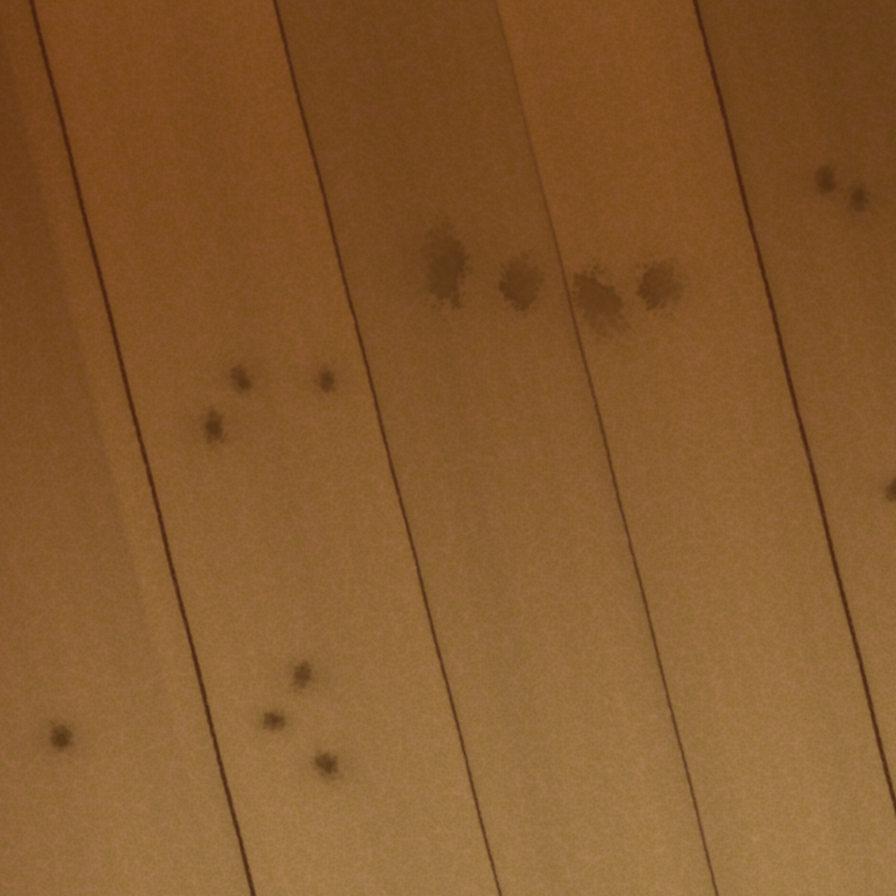
Reproduce this texture procedurally as a Shadertoy shader.

```glsl
// Slanted pine boards with ragged dark seams, clustered knots and a warm light gradient.
// Seam curves define board coordinates; layered sines give the grain, cellular
// noise gives speckle and ragged edges, and knots sit in whorls looped over boards.

const vec3 UPPER_WOOD = vec3(0.480, 0.292, 0.125);
const vec3 LOWER_WOOD = vec3(0.635, 0.485, 0.292);
const vec3 SEAM_BROWN = vec3(0.270, 0.125, 0.055);
const vec3 KNOT_BROWN = vec3(0.270, 0.150, 0.050);
const float PI = 3.14159265;

vec2 hash2(vec2 p) {
    vec2 q = vec2(dot(p, vec2(127.1, 311.7)), dot(p, vec2(269.5, 183.3)));
    return fract(sin(q) * 43758.5);
}

// Distance to the nearest jittered cell point, centred near zero
float cellular(vec2 p) {
    vec2 cell = floor(p), f = fract(p);
    float nearest = 2.0;
    for (int y = -1; y <= 1; y++)
        for (int x = -1; x <= 1; x++) {
            vec2 o = vec2(x, y);
            nearest = min(nearest, length(o + hash2(cell + o) - f));
        }
    return nearest - 0.48;
}

// Horizontal position of the seam at the left of board i
float seamX(float i, float y) {
    float top = 0.035 + 0.283 * i - 0.012 * i * i;
    float bottom = 0.283 + 0.278 * i - 0.0095 * i * i + 0.007 * sin(0.5 * PI * i);
    return mix(bottom, top, y);
}

float grain(float t, float y, float i) {
    float broad = sin(7.0 * t + 2.1 * i + 0.8 * sin(3.0 * y + i));
    float middle = sin(19.0 * t + 5.0 * i + sin(4.0 * y + 2.0 * i));
    float fine = sin(53.0 * t + 3.0 * i + 1.4 * sin(5.0 * y));
    return 0.5 * broad + 0.3 * middle * sin(2.0 * y + i) + 0.2 * fine;
}

// Colour of board i: vertical light, board tone, grain, pale strip at one edge
vec3 boardColor(float i, vec2 uv) {
    float left = seamX(i, uv.y);
    float t = (uv.x - left) / (seamX(i + 1.0, uv.y) - left);
    vec3 wood = mix(LOWER_WOOD, UPPER_WOOD, smoothstep(-0.1, 0.92, uv.y));
    float tone = 1.0 + (0.005 + 0.06 * uv.y * uv.y) * cos(PI * i);
    tone += 0.03 * grain(t, uv.y, i);
    float pale = smoothstep(0.84, 0.88, t) * step(i, -0.5);
    return wood * (tone + 0.08 * pale * smoothstep(0.0, 0.5, uv.y));
}

// Darkness of one knot: blurred core, ring for large knots and a wide stain
float knot(vec2 d, float radius, float seed, float large, float ragged) {
    vec2 q = vec2(d.x + 0.25 * d.y, (d.y - 0.25 * d.x) * (0.8 - 0.2 * large)) / radius;
    float angle = atan(q.y, q.x);
    float r = length(q) * (1.0 + 0.12 * sin(2.0 * angle + seed)) + 0.5 * ragged;
    float core = mix(0.55, 0.28, large) * exp(-1.7 * r * r);
    float ring = mix(0.10, 0.34, large) * exp(-pow((r - 0.75) * 3.6, 2.0));
    ring *= 0.55 + 0.45 * sin(angle + seed);
    vec2 spread = d * vec2(0.38, 0.55) / radius;
    return core + ring + 0.17 * exp(-dot(spread, spread));
}

// Two whorls per board, each with one to three knots
float knots(vec2 uv, float ragged) {
    float dark = 0.0;
    for (int b = -1; b <= 3; b++)
        for (int w = 0; w < 2; w++) {
            float i = float(b), lower = float(w);
            bool present = w == 0 ? b >= 0 : abs(i - 1.5) > 1.0;
            int count = !present ? 0 : b == 0 ? 3 : 2 - w;
            float large = (1.0 - lower) * exp(-2.0 * pow(i - 1.5, 4.0));
            float height = mix(0.55 + 0.085 * i + 0.065 * sin(2.0 * i), 0.19 + 0.07 * i, lower);
            for (int n = 0; n < count; n++) {
                float k = float(n), seed = 2.4 * i + 3.0 * lower + 1.7 * k;
                float rise = (b == 0 ? 0.027 : 0.010) * cos(PI * k);
                float y = height + mix(rise, 0.055 - 0.05 * k, lower);
                float swing = sin(2.4 * i - 0.47 + 2.0 * (k - 1.0) / (1.0 + 3.0 * lower));
                float t = 0.47 - 0.05 * lower + (n == 0 ? 0.0 : 0.35 * swing);
                vec2 center = vec2(mix(seamX(i, y), seamX(i + 1.0, y), t), y);
                float size = (0.012 + 0.012 * large) * (1.0 + 0.15 * sin(seed));
                dark = max(dark, knot(uv - center, size, seed, large, ragged));
            }
        }
    return dark;
}

void mainImage(out vec4 fragColor, in vec2 fragCoord) {
    vec2 uv = fragCoord / iResolution.xy;
    float pixel = 1.0 / iResolution.x;
    float fine = cellular(uv * 235.0);
    float medium = cellular(uv * 118.0 + 7.0 + 0.5 * sin(uv.yx * 90.0));
    float coarse = cellular(uv * 46.0 + 31.0 + 0.4 * sin(uv.yx * 57.0));

    // Boards from left to right, with ragged seam and soft shadow coverage
    vec3 color = boardColor(-1.0, uv);
    float seam = 0.0, shadow = 0.0;
    for (int s = -1; s <= 3; s++) {
        float i = float(s);
        float d = uv.x - seamX(i, uv.y) - 0.0005 * sin(31.0 * uv.y + 2.0 * i) - 0.0012 * medium;
        color = mix(color, boardColor(i, uv), smoothstep(-0.002, 0.002, d));
        float wide = 0.5 + 0.5 * cos(2.0 * PI * i / 3.0);
        float halfWidth = mix(0.0012 + 0.0009 * uv.y, 0.0024, wide);
        float fade = s == 2 ? mix(0.65, 0.2, smoothstep(0.45, 0.9, uv.y)) : 0.72 + 0.16 * wide + 0.1 * uv.y;
        fade *= 1.0 - 0.45 * abs(medium) - 0.35 * max(coarse, 0.0);
        float soft = 0.0011 + pixel;
        seam = max(seam, fade * (1.0 - smoothstep(-soft, soft, abs(d) - halfWidth)));
        shadow = max(shadow, fade * exp(-abs(d) / 0.005));
    }

    // Warm shade at the left and upper right, then luminous and tinted speckle
    color *= 1.0 - vec3(0.08, 0.14, 0.18) * exp(-uv.x * 5.0);
    color *= 1.0 - 0.10 * smoothstep(0.55, 1.1, uv.x * uv.y);
    color *= 1.0 + 0.085 * fine + 0.065 * medium + 0.03 * coarse;
    color += vec3(0.006, -0.012, 0.055) * (0.6 * coarse + 0.6 * medium);

    color = mix(color, KNOT_BROWN, clamp(knots(uv, medium + coarse), 0.0, 0.85));
    color *= 1.0 - 0.12 * shadow;
    color = mix(color, SEAM_BROWN, seam);
    fragColor = vec4(color, 1.0);
}
```
